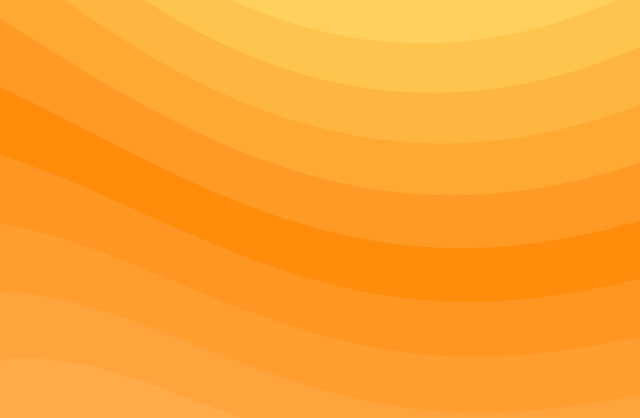
Write a Shadertoy shader that draws this background.

```glsl
// Flat bands of amber stacked under nested wave edges, from pale yellow to orange.
// Each edge is one central curve shifted by a spacing that varies across the canvas;
// bands are painted from the top down, each covering everything below its edge.

const int TOP_BAND = -5;
const int BOTTOM_BAND = 4;

// Quartic polynomial; c holds the coefficients of u to u^4.
float quartic(float u, float c0, vec4 c) {
    return c0 + u * (c.x + u * (c.y + u * (c.z + u * c.w)));
}

// Depth of a band's upper edge below the canvas top, in canvas heights.
float edgeDepth(float u, float band) {
    float centre = quartic(u, 0.208, vec4(0.712, 0.564, -1.556, 0.6));
    float spacing = quartic(u, 0.1635, vec4(-0.2519, 0.5601, -0.5295, 0.1966));
    float spread = 0.0052 * u * (1.0 - u);
    return centre + band * (spacing + band * spread);
}

// Band 0 is the deepest orange; colours lighten away from it on both sides.
vec3 bandColor(float band) {
    vec3 deepOrange = vec3(1.0, 0.553, 0.045);
    vec3 upper = vec3(1.0, 0.608, 0.143) + vec3(0.0, 0.053, 0.054) * (-band - 1.0);
    vec3 lower = vec3(1.0, 0.588, 0.135) + vec3(0.0, 0.0275, 0.05) * (band - 1.0);
    return band < -0.5 ? upper : (band > 0.5 ? lower : deepOrange);
}

void mainImage(out vec4 fragColor, in vec2 fragCoord) {
    vec2 uv = fragCoord / iResolution.xy;
    float depth = 1.0 - uv.y;
    float pixel = 1.0 / iResolution.y;

    // Paint each band over the previous one with a one-pixel soft edge.
    vec3 color = bandColor(float(TOP_BAND));
    for (int i = TOP_BAND + 1; i <= BOTTOM_BAND; i++) {
        float band = float(i);
        float below = depth - edgeDepth(uv.x, band);
        float coverage = clamp(below / pixel + 0.5, 0.0, 1.0);
        color = mix(color, bandColor(band), coverage);
    }
    fragColor = vec4(color, 1.0);
}
```
